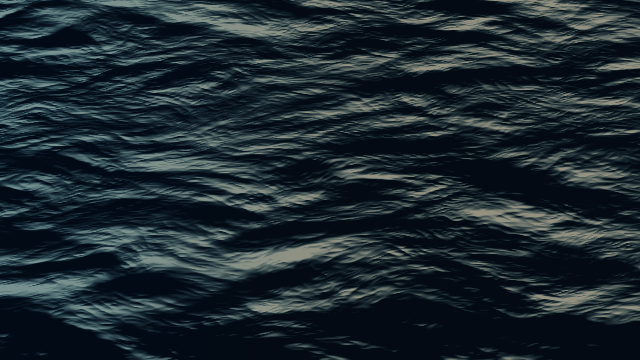
Write a WebGL 1 fragment shader that draws this texture.

```glsl
precision highp float;

uniform vec2 u_resolution;

const vec3 ABYSS  = vec3(0.01, 0.04, 0.08);
const vec3 DEEP   = vec3(0.07, 0.13, 0.17);
const vec3 SLATE  = vec3(0.16, 0.23, 0.26);
const vec3 STEEL  = vec3(0.27, 0.34, 0.35);
const vec3 SILVER = vec3(0.39, 0.45, 0.44);
const vec3 GLINT  = vec3(0.55, 0.57, 0.53);

vec2 hashGradient(vec2 cell) {
  vec2 k = vec2(dot(cell, vec2(127.1, 311.7)), dot(cell, vec2(269.5, 183.3)));
  return 2.0 * fract(sin(k) * 43758.5453) - 1.0;
}

float corner(vec2 cell, vec2 f, vec2 offset) {
  return dot(hashGradient(cell + offset), f - offset);
}

float gradientNoise(vec2 p) {
  vec2 cell = floor(p);
  vec2 f = p - cell;
  vec2 s = f * f * f * (f * (f * 6.0 - 15.0) + 10.0);
  float low = mix(corner(cell, f, vec2(0.0)), corner(cell, f, vec2(1.0, 0.0)), s.x);
  float high = mix(corner(cell, f, vec2(0.0, 1.0)), corner(cell, f, vec2(1.0)), s.x);
  return mix(low, high, s.y);
}

// Wave height with a narrow, slightly rounded crest
float crestHeight(vec2 p) {
  float n = gradientNoise(p);
  return -sqrt(n * n + 0.0008);
}

// Positive on the far side of a crest, negative on the face below it
float crestSlope(vec2 p, float reach) {
  vec2 e = vec2(0.0, reach);
  return (crestHeight(p - e) - crestHeight(p + e)) / (2.0 * reach);
}

// Sheared octaves of slope; fine ripples fade out on the dark faces
float waveLight(vec2 p) {
  vec2 frequency = vec2(1.5, 5.0);
  float weight = 1.1;
  float shear = 0.16;
  float light = 0.0;
  for (int i = 0; i < 6; i++) {
    float octave = float(i);
    vec2 q = vec2(p.x, p.y + shear * p.x) * frequency + octave * vec2(17.3, 9.7);
    float ripple = weight * crestSlope(q, 0.07);
    float exposure = mix(0.35, 1.15, smoothstep(-1.0, 0.6, light));
    light += ripple * mix(1.0, exposure, step(1.5, octave));
    frequency *= vec2(1.8, 1.78);
    weight *= 0.89;
    shear *= -0.95;
  }
  return light;
}

vec3 blend(vec3 from, vec3 to, float start, float end, float value) {
  return mix(from, to, clamp((value - start) / (end - start), 0.0, 1.0));
}

vec3 seaColor(float light) {
  vec3 c = blend(ABYSS, DEEP, -0.6, -0.05, light);
  c = blend(c, SLATE, -0.05, 0.41, light);
  c = blend(c, STEEL, 0.41, 0.84, light);
  c = blend(c, SILVER, 0.84, 1.34, light);
  return blend(c, GLINT, 1.34, 2.05, light);
}

// Waves shrink towards the top of the view
vec2 perspective(vec2 p, float aspect) {
  return vec2((p.x - 0.5 * aspect) * (0.8 + 0.4 * p.y), p.y * (0.8 + 0.35 * p.y));
}

vec2 bend(vec2 p) {
  float sideways = gradientNoise(p * vec2(3.0, 6.0) + 31.0);
  float upward = gradientNoise(p * vec2(2.6, 4.0) + 57.0);
  return p + vec2(0.09 * sideways, 0.06 * upward);
}

void main() {
  float aspect = u_resolution.x / u_resolution.y;
  vec2 view = gl_FragCoord.xy / u_resolution.y;
  vec2 sea = bend(perspective(view, aspect));

  // Wave slopes, broad patches of sky glow and a shaded near edge
  float light = waveLight(sea) + 0.06;
  light += 0.9 * gradientNoise(sea * vec2(1.3, 3.2) + 4.0);
  light -= 1.3 * smoothstep(0.15, 0.0, view.y);

  // Cool light on the left, warm light on the right
  float warmth = smoothstep(0.0, 0.65, view.x / aspect);
  vec3 tint = mix(vec3(0.84, 1.0, 1.06), vec3(1.06, 1.0, 0.95), warmth);
  gl_FragColor = vec4(seaColor(light) * tint, 1.0);
}
```
